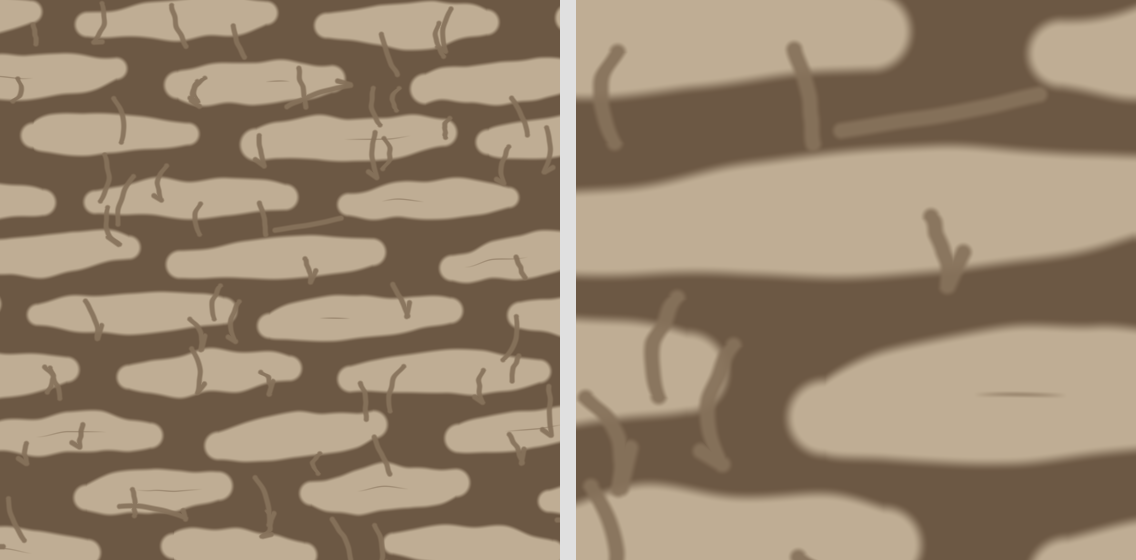
Left, the full canvas; right, a detail of the centre.
Write a three.js fragment shader that draws this texture.

```glsl
// Birch-like camouflage: pale lens-shaped patches in staggered rows on brown, with short scratches.
#define ROW_PITCH 0.105
#define COL_PITCH 0.42
#define ROW_SHIFT 0.36
#define PATCH_SOFT 0.0048
#define SCRATCH_GRID 8.0
#define SCRATCH_CHANCE 0.47
#define SCRATCH_HALF 0.0046
#define SCRATCH_SOFT 0.0022
#define SCRATCH_ALPHA 0.93

varying vec2 vUv;

const vec3 BROWN = vec3(0.425, 0.345, 0.265);
const vec3 CREAM = vec3(0.75, 0.68, 0.58);
const vec3 SCRATCH = vec3(0.525, 0.445, 0.355);
const vec3 CRACK = vec3(0.55, 0.47, 0.38);

vec4 hash4(vec2 p) {
  vec4 q = fract(p.xyxy * vec4(0.1031, 0.1030, 0.0973, 0.1099));
  q += dot(q, q.wzxy + 33.33);
  return fract((q.xxyz + q.yzzw) * q.zywx);
}

// Smooth one-dimensional noise in -1..1
float wobble(float x, float seed) {
  float i = floor(x);
  float f = smoothstep(0.0, 1.0, x - i);
  return 2.0 * mix(hash4(vec2(i, seed)).x, hash4(vec2(i + 1.0, seed)).x, f) - 1.0;
}

float segment(vec2 p, vec2 a, vec2 b) {
  vec2 d = b - a;
  return length(p - a - d * clamp(dot(p - a, d) / dot(d, d), 0.0, 1.0));
}

// Patch distance in x, strength of its central crack in y
vec2 patchShape(vec2 uv, vec2 cell) {
  vec4 h = hash4(cell + 17.0);
  vec4 g = hash4(cell + 53.0);
  float seed = cell.x * 7.0 + cell.y * 13.0 + 101.0;
  vec2 center = vec2((cell.x + fract(0.75 + ROW_SHIFT * cell.y)) * COL_PITCH,
                     1.0 - (cell.y + 0.35) * ROW_PITCH);
  vec2 p = uv - center - (h.xy - 0.5) * vec2(0.024, 0.014);

  // Tilted spine with a skewed swelling and rounded ends
  float halfSpan = mix(0.115, 0.172, h.z);
  float t = clamp(p.x / halfSpan, -1.0, 1.0);
  float s = pow(0.5 + 0.5 * t, mix(0.65, 1.5, h.w));
  float swell = 4.0 * s * (1.0 - s);
  float spine = mix(-0.007, 0.017, g.x) * t + 0.006 * wobble(t * 2.6, seed);
  float radius = mix(mix(0.020, 0.026, g.y), mix(0.035, 0.042, g.z), swell);
  radius += 0.003 * wobble(t * 3.2, seed + 31.0);
  float d = length(p - vec2(t * halfSpan, spine)) - radius;

  // Faint tapered crack on some patches
  float along = (p.x - (g.y - 0.5) * 0.1) / mix(0.02, 0.07, h.x);
  float taper = max(0.0, 1.0 - along * along);
  float crack = 1.0 - smoothstep(0.0, 0.0025, abs(p.y - spine + 0.002 * along));
  return vec2(d, crack * taper * 0.65 * step(0.55, g.w));
}

// Bent stroke, often ending in a small hook
float scratchShape(vec2 uv, vec2 cell, float k) {
  vec4 h = hash4(cell + vec2(71.0, 29.0) + k * 41.0);
  vec4 g = hash4(cell + vec2(113.0, 67.0) + k * 59.0);
  if (h.x > SCRATCH_CHANCE) return 1.0;
  vec2 p = uv - (cell + 0.1 + 0.8 * h.yz) / SCRATCH_GRID;

  // Mostly upright; a few lie flat and run longer
  float flatOne = step(0.95, g.w);
  vec2 dir = normalize(mix(vec2(mix(-0.35, 0.45, h.w), -1.0),
                           vec2(1.0, h.w - 0.5), flatOne));
  p = vec2(dot(p, dir), dot(p, vec2(-dir.y, dir.x)));
  float halfLen = mix(mix(0.016, 0.045, g.x), 0.06, flatOne);
  float t = clamp(p.x / halfLen, -1.0, 1.0);
  float bend = (g.y - 0.5) * 0.024 * (1.0 - t * t);
  bend += 0.0022 * wobble(t * 2.2, h.x * 300.0 + k);
  float d = length(p - vec2(t * halfLen, bend));
  if (g.z > 0.62) {
    float side = g.y > 0.5 ? 1.0 : -1.0;
    d = min(d, segment(p, vec2(halfLen, 0.0),
                       vec2(halfLen - 0.022 * h.w, side * 0.014)));
  }
  return d - SCRATCH_HALF;
}

void main() {
  vec2 uv = vUv;
  vec2 patchCell = floor(vec2(uv.x / COL_PITCH, (1.0 - uv.y) / ROW_PITCH));
  vec2 scratchCell = floor(uv * SCRATCH_GRID);
  float patchDist = 1.0;
  float crack = 0.0;
  float scratchDist = 1.0;

  for (int j = -1; j <= 1; j++) {
    for (int i = -1; i <= 1; i++) {
      vec2 offset = vec2(float(i), float(j));
      vec2 shape = patchShape(uv, patchCell + offset);
      patchDist = min(patchDist, shape.x);
      crack = max(crack, shape.y);
      for (int k = 0; k < 2; k++)
        scratchDist = min(scratchDist, scratchShape(uv, scratchCell + offset, float(k)));
    }
  }

  // Layers: ground, patches with cracks, scratches
  float patchMask = 1.0 - smoothstep(-PATCH_SOFT, PATCH_SOFT, patchDist);
  float scratchMask = 1.0 - smoothstep(-SCRATCH_SOFT, SCRATCH_SOFT, scratchDist);
  vec3 color = mix(BROWN, mix(CREAM, CRACK, crack), patchMask);
  color = mix(color, SCRATCH, scratchMask * SCRATCH_ALPHA);
  gl_FragColor = vec4(color, 1.0);
}
```
